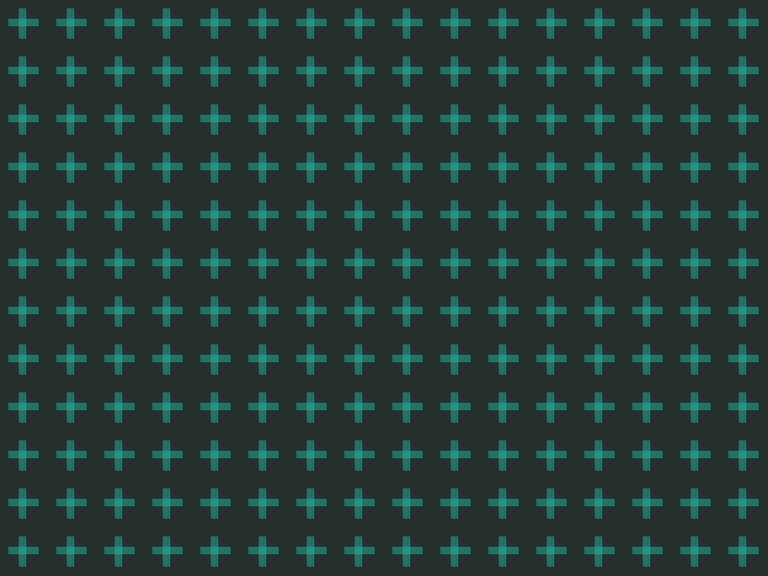
This pattern is drawn by a Shadertoy shader. Its source:

```glsl
// A grid of plus signs, 16 across and 12 down, on a dark slate ground.
// Each plus is two translucent bars laid over one another, so the centre is
// brighter; edges are smoothed by the exact share of the pixel they cover.

const vec2 REPEATS = vec2(16.0, 12.0);
const vec3 GROUND = vec3(0.150, 0.180, 0.180);
const vec3 TEAL = vec3(0.125, 0.742, 0.630);
const float BAR_OPACITY = 0.48;

// Bar extents as fractions of a cell, measured from its upper left corner
const vec2 BAR_LENGTH = vec2(0.171, 0.806);
const vec2 BAR_WIDTH = vec2(0.390, 0.5475);

// Share of a pixel-wide span around x that lies inside the interval
float spanCoverage(float x, vec2 interval, float pixel) {
    float first = max(interval.x, x - 0.5 * pixel);
    float last = min(interval.y, x + 0.5 * pixel);
    return clamp((last - first) / pixel, 0.0, 1.0);
}

float boxCoverage(vec2 p, vec2 extentX, vec2 extentY, vec2 pixel) {
    return spanCoverage(p.x, extentX, pixel.x) * spanCoverage(p.y, extentY, pixel.y);
}

vec3 layInk(vec3 base, vec3 ink, float opacity, float coverage) {
    return mix(base, ink, opacity * coverage);
}

void mainImage(out vec4 fragColor, in vec2 fragCoord) {
    // Whole numbers of cells, with y running downwards
    vec2 pixel = REPEATS / iResolution.xy;
    vec2 cell = fract(fragCoord * pixel);
    cell.y = 1.0 - cell.y;

    // Two overlapping bars
    float horizontal = boxCoverage(cell, BAR_LENGTH, BAR_WIDTH, pixel);
    float vertical = boxCoverage(cell, BAR_WIDTH, BAR_LENGTH, pixel);
    vec3 color = layInk(GROUND, TEAL, BAR_OPACITY, horizontal);
    color = layInk(color, TEAL, BAR_OPACITY, vertical);

    fragColor = vec4(color, 1.0);
}
```
